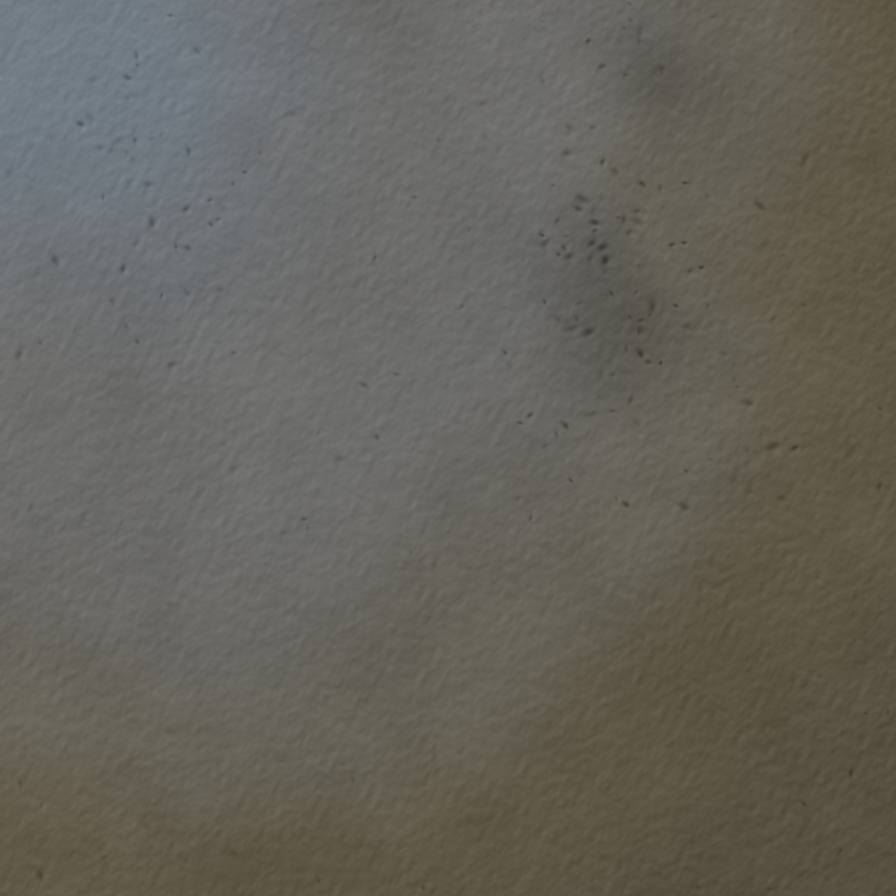
Reproduce this texture procedurally as a Shadertoy shader.

```glsl
// Worn concrete wall: cool light from the upper left, warm shade, fine grain and pits.
#define COOL vec3(0.445, 0.485, 0.520)
#define GREY vec3(0.424, 0.422, 0.416)
#define OLIVE vec3(0.394, 0.383, 0.342)
#define BROWN vec3(0.374, 0.342, 0.275)
#define MOTTLE 0.045
#define GRAIN 0.055
#define GRAIN_SCALE 125.0
#define STAIN 0.055
#define PIT_CELLS 75.0
#define PIT_DEPTH 0.13

float hash(vec2 p) {
    vec3 q = fract(vec3(p.xyx) * 0.1031);
    q += dot(q, q.yzx + 33.33);
    return fract((q.x + q.y) * q.z);
}

float noise(vec2 p) {
    vec2 i = floor(p), f = fract(p);
    f = f * f * (3.0 - 2.0 * f);
    return mix(mix(hash(i), hash(i + vec2(1, 0)), f.x),
               mix(hash(i + vec2(0, 1)), hash(i + vec2(1, 1)), f.x), f.y);
}

float fbm(vec2 p) {
    float sum = 0.0, amp = 0.5;
    for (int i = 0; i < 5; i++) {
        sum += amp * noise(p);
        p = mat2(0.8, 0.6, -0.6, 0.8) * p * 2.03 + 17.0;
        amp *= 0.5;
    }
    return sum;
}

float blob(vec2 p, vec2 center, vec2 size) {
    vec2 d = (p - center) / size;
    return exp(-dot(d, d));
}

// Light falls off toward the right and the bottom.
vec3 wallColor(vec2 uv) {
    vec2 d = clamp(vec2(uv.x, 1.0 - uv.y), 0.0, 1.0);
    float shade = pow(d.x * d.x * d.x + d.y * d.y * d.y, 1.0 / 3.0);
    shade += 0.22 * (fbm(uv * 4.0 + 5.0) - 0.48);
    vec3 c = mix(COOL, GREY, smoothstep(0.10, 0.46, shade));
    c = mix(c, OLIVE, smoothstep(0.58, 0.82, shade));
    c = mix(c, BROWN, smoothstep(0.80, 0.98, shade));
    return c * (1.0 - 0.10 * smoothstep(1.0, 1.25, shade));
}

// Soft relief: slope of the noise along the light direction.
float relief(vec2 uv) {
    vec2 p = mat2(0.9, 0.44, -0.44, 0.9) * uv * GRAIN_SCALE * vec2(1.15, 0.85);
    float fine = noise(p) - noise(p + vec2(0.6, -0.35));
    vec2 q = p * 1.9 + 40.0;
    float finer = noise(q) - noise(q + vec2(0.6, -0.5));
    return 0.65 * fine + 0.4 * finer;
}

// Scattered pits: x is the dark hollow, y the lit rim at its lower right.
vec2 pits(vec2 uv, float density) {
    vec2 p = uv * PIT_CELLS, cell = floor(p), result = vec2(0);
    for (int j = -1; j <= 1; j++)
    for (int i = -1; i <= 1; i++) {
        vec2 id = cell + vec2(i, j);
        vec2 center = id + 0.2 + 0.6 * vec2(hash(id + 3.1), hash(id + 71.7));
        float size = mix(0.18, 0.42, pow(hash(id + 29.3), 2.0));
        float angle = 6.2832 * hash(id + 51.9);
        vec2 axis = vec2(cos(angle), sin(angle));
        vec2 d = p - center;
        vec2 local = vec2(dot(d, axis), dot(d, vec2(-axis.y, axis.x)));
        float hollow = exp(-dot(local * vec2(0.75, 1.3), local * vec2(0.75, 1.3)) / (size * size));
        vec2 r = d - size * vec2(0.9, -0.9);
        float rim = exp(-dot(r, r) / (size * size));
        float present = smoothstep(0.0, 0.06, density - hash(id + 113.0));
        float depth = mix(0.3, 1.0, hash(id + 207.0));
        result = max(result, present * depth * vec2(hollow, rim));
    }
    return result;
}

void mainImage(out vec4 fragColor, in vec2 fragCoord) {
    vec2 uv = fragCoord / iResolution.xy;
    vec2 warped = uv + 0.07 * (vec2(fbm(uv * 9.0), fbm(uv * 9.0 + 31.0)) - 0.48);
    vec3 color = wallColor(uv);

    // Cloudy mottling at two sizes
    float clouds = fbm(uv * 7.0 + 11.0) - 0.48;
    float patches = fbm(uv * 22.0 + 63.0) - 0.48;
    color += MOTTLE * (clouds + 0.7 * patches);

    // Damp stains on the right
    float stain = blob(warped, vec2(0.66, 0.68), vec2(0.055, 0.07))
                + 0.8 * blob(warped, vec2(0.72, 0.61), vec2(0.08, 0.05))
                + 0.75 * blob(warped, vec2(0.74, 0.90), vec2(0.05, 0.05));
    color -= STAIN * min(stain, 1.0) * vec3(1.0, 0.96, 0.85);

    // Pits gather around the stains and in the upper left
    float gather = 0.30 * blob(uv, vec2(0.70, 0.64), vec2(0.14, 0.15))
                 + 0.20 * blob(uv, vec2(0.66, 0.87), vec2(0.08, 0.09))
                 + 0.16 * blob(uv, vec2(0.15, 0.79), vec2(0.11, 0.13));
    float density = 0.045 + gather * smoothstep(0.3, 0.6, noise(uv * 16.0));
    vec2 pit = pits(uv, density);
    color += PIT_DEPTH * (0.35 * pit.y * (1.0 - pit.x) - pit.x);

    color += GRAIN * relief(uv);
    fragColor = vec4(clamp(color, 0.0, 1.0), 1.0);
}
```
